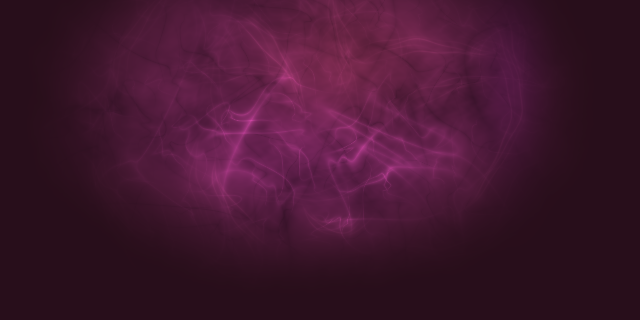
Write a WebGL 2 fragment shader that draws this background.

```glsl
#version 300 es
precision highp float;
// Draws a magenta nebula with curved smoky filaments on a dark plum background.

#define CLOUD_SCALE 8.0
#define CLOUD_DEPTH 0.30
#define WISP_SCALE 6.0
#define WISP_GAIN 0.30
#define SHADE_GAIN 0.28
#define ARC_GAIN 0.15
#define KNOT_GAIN 0.34
#define STRAND_WIDTH 0.0024
#define STRAND_SPREAD 0.015
#define STRAY_ARCS 16

uniform vec2 u_resolution;
out vec4 fragColor;

const vec3 PLUM = vec3(0.158, 0.056, 0.104);
const vec3 MAUVE = vec3(0.335, 0.112, 0.245);
const vec3 ORCHID = vec3(0.465, 0.148, 0.385);
const vec3 WISP = vec3(0.85, 0.30, 0.70);
const vec3 ROSE = vec3(0.90, 0.36, 0.62);

const mat2 TURN = mat2(0.8, 0.6, -0.6, 0.8);

float hash(float n) {
    return fract(sin(n * 12.99) * 4375.5);
}

// Soft elliptical spot, 1 at its centre
float spot(vec2 p, vec2 centre, vec2 size) {
    vec2 q = (p - centre) / size;
    return exp(-dot(q, q));
}

// Domain warp by layered sines
vec2 warp(vec2 p) {
    float freq = 1.0;
    for (int i = 0; i < 5; i++) {
        p += 0.7 * sin(TURN * p.yx * freq + vec2(1.7, 4.1) * float(i + 1)) / freq;
        p = TURN * p;
        freq *= 1.55;
    }
    return p;
}

// Layered sines, roughly -1 to 1
float clouds(vec2 p) {
    float sum = 0.0, amp = 0.42;
    for (int i = 0; i < 6; i++) {
        sum += amp * sin(p.x + 1.3 * sin(p.y)) * cos(p.y * 0.9 + float(i));
        p = TURN * p * 1.8 + 2.3;
        amp *= 0.70;
    }
    return sum;
}

// Thin bright creases of the warped field, finer with each layer
float filaments(vec2 p) {
    float sum = 0.0, amp = 0.55;
    for (int i = 0; i < 5; i++) {
        vec2 w = warp(p + float(i) * 5.3);
        float crease = 1.0 - abs(sin(w.x * 1.3 + 0.6 * sin(w.y)));
        float patches = 0.5 + 0.5 * sin(w.y * 1.2 + float(i));
        sum += amp * (pow(crease, 8.0) + 0.3 * crease * crease) * patches;
        p = TURN * p * 1.42;
        amp *= 0.88;
    }
    return sum;
}

// Bundle of strands along a circular arc, fanning out to one end
float arc(vec2 p, vec2 centre, float radius, float heading, float halfSpan) {
    vec2 v = p - centre;
    vec2 dir = vec2(cos(heading), sin(heading));
    float t = atan(dir.x * v.y - dir.y * v.x, dot(v, dir)) / halfSpan;
    float fade = 1.0 - smoothstep(0.3, 1.0, abs(t));
    float d = length(v) - radius;
    float sum = 0.22 * exp(-d * d / 0.0009);
    for (int i = 0; i < 4; i++) {
        float k = float(i) - 1.5;
        float offset = k * STRAND_SPREAD * (0.9 + 0.7 * t) + 0.005 * sin(5.0 * t + k * 2.0);
        float s = (d - offset) / STRAND_WIDTH;
        sum += (0.35 + 0.25 * sin(4.0 * t + k * 3.0)) / (1.0 + s * s);
    }
    return sum * fade;
}

// The large sweeping curves, then fainter stray ones in the upper part
float sweeps(vec2 p) {
    float s = 0.9 * arc(p, vec2(1.175, 0.702), 0.437, -0.15, 0.95);
    s += 0.9 * arc(p, vec2(0.50, 0.60), 0.440, 0.57, 0.62);
    s += 0.6 * arc(p, vec2(0.74, 0.39), 0.397, 1.57, 0.65);
    s += 0.8 * arc(p, vec2(1.36, 0.127), 0.730, 1.57, 0.36);
    s += 0.7 * arc(p, vec2(1.54, 0.27), 0.485, 1.95, 0.50);
    s += 0.9 * arc(p, vec2(1.104, 0.54), 0.425, 3.61, 0.48);
    s += 0.9 * arc(p, vec2(1.04, 0.399), 0.107, -1.57, 1.30);
    s += 0.7 * arc(p, vec2(1.45, 1.10), 0.430, 3.60, 0.40);
    s += 0.4 * arc(p, vec2(0.85, 0.65), 0.500, 2.60, 0.70);
    for (int i = 0; i < STRAY_ARCS; i++) {
        float n = float(i) + 1.0;
        vec2 centre = vec2(0.65 + 0.7 * hash(n), 0.45 + 0.4 * hash(n + 31.0));
        float radius = 0.12 + 0.33 * hash(n + 57.0);
        s += 0.35 * arc(p, centre, radius, 6.28 * hash(n + 83.0), 0.4 + 0.5 * hash(n + 9.0));
    }
    return s;
}

// Small bright tangles
float knots(vec2 p) {
    vec2 places[6] = vec2[6](vec2(0.755, 0.62), vec2(1.12, 0.513), vec2(1.063, 0.31),
                             vec2(1.21, 0.465), vec2(0.94, 0.735), vec2(0.665, 0.555));
    float sum = 0.0;
    for (int i = 0; i < 6; i++) sum += spot(p, places[i], vec2(0.055, 0.04));
    return sum;
}

void main() {
    vec2 p = gl_FragCoord.xy / u_resolution.y;
    p.x += 1.0 - 0.5 * u_resolution.x / u_resolution.y;

    // Overall body and its brighter heart
    float cloud = clouds(p * CLOUD_SCALE + 0.4 * warp(p * 4.0));
    float reach = length((p - vec2(0.97, 0.69)) / vec2(0.86, 0.59)) + 0.05 * cloud;
    float body = 1.0 - smoothstep(0.48, 1.06, reach);
    float heart = spot(p, vec2(0.97, 0.52), vec2(0.42, 0.20));
    vec3 color = mix(PLUM, MAUVE, body);
    color = mix(color, ORCHID, 0.6 * heart * body);

    // Rose tint above the heart, violet rim at the right
    color += vec3(0.05, 0.02, 0.0) * spot(p, vec2(1.08, 0.80), vec2(0.25, 0.22)) * body;
    color += vec3(0.03, 0.0, 0.05) * spot(p, vec2(1.60, 0.76), vec2(0.10, 0.28));

    // Bright filaments over dark ones
    float threads = filaments(p * WISP_SCALE);
    float shade = filaments(TURN * p * WISP_SCALE * 0.8 + 11.0);
    color *= 1.0 + (CLOUD_DEPTH * cloud - SHADE_GAIN * (shade - 0.4)) * body;
    color += WISP * WISP_GAIN * (threads - 0.25) * body * (0.25 + 0.75 * heart);

    // Sweeps and knots
    vec2 bent = p + 0.010 * sin(p.yx * 17.0 + vec2(0.0, 2.0)) + 0.003 * sin(p.yx * 47.0);
    color += ROSE * ARC_GAIN * sweeps(bent) * (0.15 + 0.85 * body) * (0.8 + 0.6 * cloud);
    color += WISP * KNOT_GAIN * knots(p) * (0.05 + threads) * body;

    fragColor = vec4(color, 1.0);
}
```
